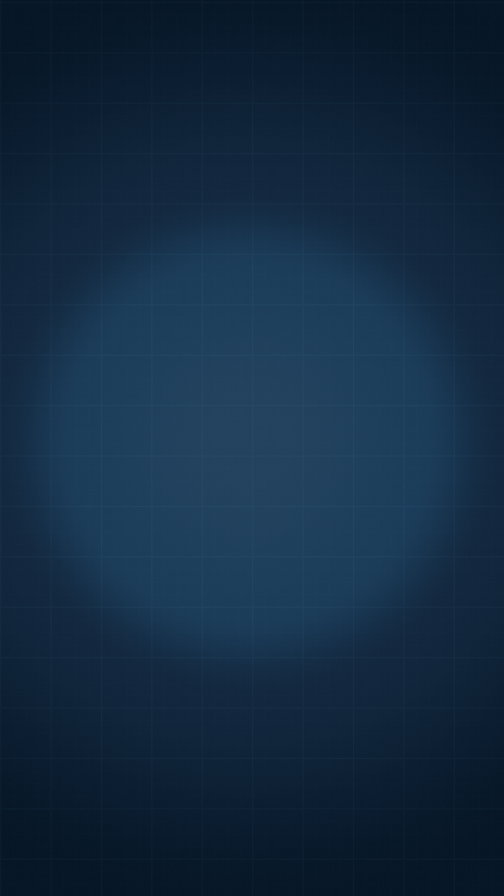
This background is drawn by a Shadertoy shader. Its source:

```glsl
// Dark navy blueprint grid with a soft round blue glow in the middle.

// Sine-free hash, 0 to 1
float hash(vec2 cell) {
    vec3 q = fract(vec3(cell.xyx) * 0.1031);
    q += dot(q, q.yzx + 33.33);
    return fract((q.x + q.y) * q.z);
}

// Smooth coverage of thin lines repeated along both axes
float gridLines(vec2 p, float spacing, float width, float pixel) {
    vec2 d = abs(fract(p / spacing + 0.5) - 0.5) * spacing;
    vec2 cover = clamp((0.5 * (width + pixel) - d) / pixel, 0.0, 1.0);
    cover *= min(1.0, width / pixel);
    return max(cover.x, cover.y);
}

void mainImage(out vec4 fragColor, in vec2 fragCoord) {
    // One unit is the canvas width; p starts at the upper left
    float pixel = 1.0 / iResolution.x;
    vec2 p = vec2(fragCoord.x, iResolution.y - fragCoord.y) * pixel;
    float aspect = iResolution.y * pixel;
    float r = length(p - vec2(0.493, 0.493 * aspect));

    // Surroundings darken away from the glow
    vec3 navy = mix(vec3(0.075, 0.160, 0.250), vec3(0.025, 0.088, 0.152),
                    smoothstep(0.45, 0.95, r));

    // Nearly flat disc with a blurred rim
    vec3 glow = mix(vec3(0.135, 0.260, 0.370), vec3(0.107, 0.237, 0.352),
                    smoothstep(0.05, 0.42, r));
    vec3 color = mix(glow, navy, smoothstep(0.34, 0.50, r));

    // Major grid and its faint quarter divisions
    vec2 gridPos = p - vec2(0.0014, 0.0048);
    float major = gridLines(gridPos, 0.1, 0.0023, pixel);
    float minor = gridLines(gridPos, 0.025, 0.0023, pixel);
    color += vec3(0.014, 0.024, 0.026) * max(major, 0.2 * minor);

    // Fine grain
    color += 0.005 * (hash(floor(p * 432.0)) - 0.5);

    fragColor = vec4(color, 1.0);
}
```
